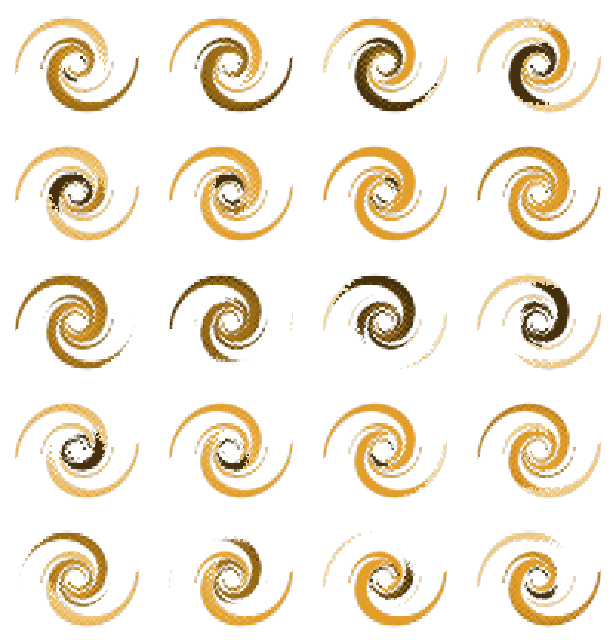
Reproduce this pattern procedurally as a Shadertoy shader.

```glsl
// A sheet of 4 x 5 small golden whirls, each one step of a 20-step cycle.
// Every whirl has two broad and two slim spiral arms; waves of tone run from
// the arm tips inward, going from cream through gold to umber, then fading.

const float PI = 3.14159265;

// Layered sines, different in each step of the cycle
float grain(vec2 p, float frame) {
    return 0.6 * sin(p.x * 2.1 + frame * 1.7) * sin(p.y * 2.7 - frame)
         + 0.4 * sin(p.x * 4.3 - p.y * 3.1 + frame * 2.3);
}

// Tone of a wave by its age in steps
vec3 goldRamp(float age) {
    vec3 tone = mix(vec3(1.0, 0.91, 0.70), vec3(0.94, 0.78, 0.48), smoothstep(0.0, 1.6, age));
    tone = mix(tone, vec3(0.89, 0.62, 0.16), smoothstep(1.8, 3.6, age));
    tone = mix(tone, vec3(0.60, 0.42, 0.09), smoothstep(4.6, 6.6, age));
    return mix(tone, vec3(0.27, 0.19, 0.05), smoothstep(6.9, 8.2, age));
}

// One spiral arm: rgb tone and coverage; size shrinks it, girth thins it
vec4 spiralArm(vec2 p, float turn, float size, float girth, float clock, float frame) {
    float radius = length(p);
    float along = mod(1.04 + turn - atan(p.y, p.x) / PI, 2.0); // half turns from the tip
    float noise = grain(p, frame);

    float outer = size * (20.3 * exp(-0.75 * along) + 1.4 * max(sin(PI * along), 0.0));
    float width = girth * (1.0 + 3.3 * smoothstep(0.0, 0.7, along)) * smoothstep(2.4, 0.8, along);
    float across = clamp((outer - radius) / width, 0.0, 1.0);

    // Three waves per cycle: short, long and wide, then short with a gap
    float t = mod(clock + 0.2 - 3.0 * along - 0.9 * across + 0.25 * noise, 20.0);
    float age = t < 4.0 ? t : (t < 12.0 ? t - 4.0 : t - 12.0);
    bool wideWave = t >= 4.0 && t < 12.0;
    width *= wideWave ? 1.0 : 0.78;

    float inside = min(outer - radius, radius - outer + width);
    inside += 0.5 * noise * smoothstep(11.0, 4.0, radius);
    float cover = smoothstep(-0.45, 0.5, inside);
    cover *= 1.0 - smoothstep(17.9, 18.3, t);               // gap after the last wave
    cover *= smoothstep(-0.3, 0.3, age + 0.7 * noise);      // ragged young front
    return vec4(goldRamp(age + 2.0 * along + 0.5 * noise), cover);
}

void mainImage(out vec4 fragColor, in vec2 fragCoord) {
    // Grid of whirls, counted from the top left
    vec2 uv = fragCoord / iResolution.xy;
    vec2 grid = vec2(uv.x * 4.0, (1.0 - uv.y) * 4.98 - 0.006);
    vec2 cell = floor(grid);
    float frame = cell.x + 4.0 * cell.y + 1.0;

    // Coarse square blocks with softened borders
    vec2 p = (fract(grid) - 0.5) * vec2(50.0, -41.8);
    vec2 corner = floor(p + 0.5);
    p = corner + clamp((p - corner) * iResolution.x / 200.0, -0.5, 0.5);

    // Slim arms first, broad arms over them
    vec3 color = vec3(1.0);
    vec2 crop = clamp(vec2(20.5, 16.5) - abs(p), 0.0, 1.0);
    for (int i = 0; i < 4; i++) {
        float side = float(i % 2);
        bool slim = i < 2;
        float clock = frame + ((side > 0.5) != slim ? 10.0 : 2.0);
        float girth = slim ? 0.52 - 0.14 * side : 1.0;
        vec4 arm = spiralArm(p, side, slim ? 0.58 : 1.0, girth, clock, frame);
        float cover = arm.a * crop.x * crop.y;
        vec3 fringed = mix(vec3(0.52, 0.48, 0.42), arm.rgb, smoothstep(0.1, 0.8, cover));
        color = mix(color, fringed, cover);
    }
    fragColor = vec4(color, 1.0);
}
```
